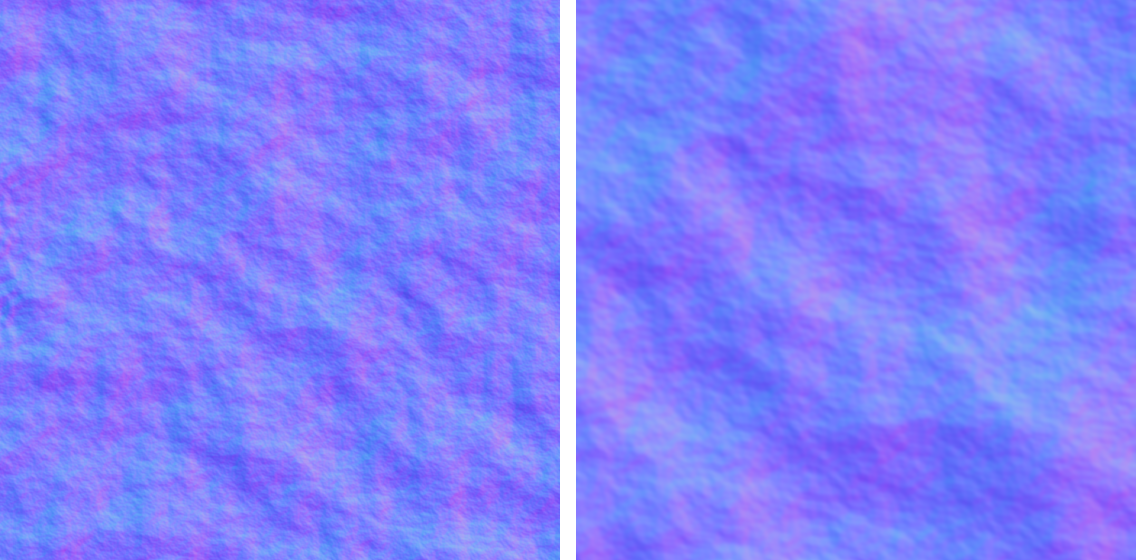
Left: the whole. Right: its middle third, enlarged.
This texture map is drawn by a WebGL 1 fragment shader. Its source:

```glsl
precision highp float;

uniform vec2 u_resolution;

// Pseudo-random unit vector for a lattice corner
vec2 cornerGradient(vec2 cell) {
  float angle = 6.2832 * fract(sin(dot(cell, vec2(127.1, 311.7))) * 43758.55);
  return vec2(cos(angle), sin(angle));
}

float gradientNoise(vec2 p) {
  vec2 cell = floor(p);
  vec2 f = p - cell;
  vec2 fade = f * f * f * (f * (f * 6.0 - 15.0) + 10.0);
  vec2 e = vec2(1.0, 0.0);
  float bottom = mix(dot(cornerGradient(cell), f),
                     dot(cornerGradient(cell + e), f - e), fade.x);
  float top = mix(dot(cornerGradient(cell + e.yx), f - e.yx),
                  dot(cornerGradient(cell + 1.0), f - 1.0), fade.x);
  return mix(bottom, top, fade.y);
}

// Rough surface: wide, slightly tilted folds with ever finer grain
float surfaceHeight(vec2 uv) {
  vec2 p = vec2(uv.x * 0.9, uv.y + uv.x * 0.12);
  float height = 0.0;
  float frequency = 6.5;
  float steepness = 0.85;
  for (int i = 0; i < 6; i++) {
    height += steepness * gradientNoise(p * frequency + float(i) * 17.3) / frequency;
    frequency *= 1.97;
    steepness *= 0.88;
  }

  // Faint upright streaks
  height += 0.022 * gradientNoise(uv * vec2(26.0, 5.0) + 41.7);

  // Pebbled patch along the left edge
  float patchMask = (1.0 - smoothstep(0.015, 0.055, uv.x))
                  * smoothstep(0.35, 0.42, uv.y) * (1.0 - smoothstep(0.66, 0.75, uv.y));
  height += 0.025 * patchMask * gradientNoise(vec2(uv.x + 0.4 * uv.y, uv.y - 0.4 * uv.x) * 48.0 + 7.9);
  return height;
}

void main() {
  vec2 uv = gl_FragCoord.xy / u_resolution;

  // Slope by central differences
  vec2 d = vec2(0.0008, 0.0);
  vec2 slope = vec2(surfaceHeight(uv + d) - surfaceHeight(uv - d),
                    surfaceHeight(uv + d.yx) - surfaceHeight(uv - d.yx)) / (2.0 * d.x);

  // Surface direction packed into colour
  vec3 normal = normalize(vec3(-slope * vec2(0.132, 0.125) - vec2(0.006, 0.014), 1.0));
  gl_FragColor = vec4(normal * 0.5 + 0.5, 1.0);
}
```
